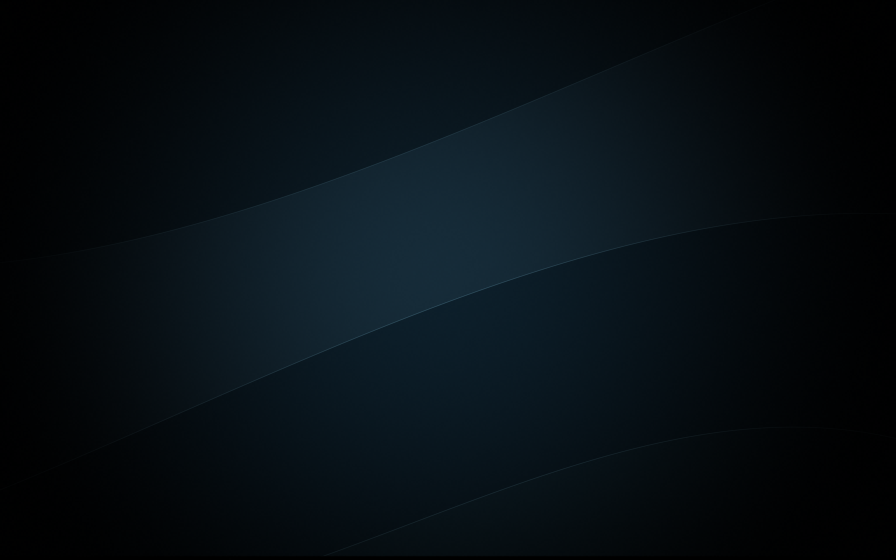
Give the GLSL for this background, as a WebGL 1 fragment shader.

```glsl
precision highp float;
// Dark teal backdrop: three sweeping cubic edges split the canvas into
// flat sheets, each tinted differently and lit by one soft central glow.
// A thin highlight runs along every edge, and the corners fall to black.

uniform vec2 u_resolution;

// Sheet colours at the centre of the glow
const vec3 UPPER_TINT = vec3(0.049, 0.112, 0.152);
const vec3 BAND_TINT  = vec3(0.086, 0.170, 0.222);
const vec3 LOWER_TINT = vec3(0.050, 0.122, 0.168);
const vec3 FOOT_TINT  = vec3(0.062, 0.142, 0.184);
const vec3 SHADOW     = vec3(0.004, 0.008, 0.012);
const vec3 RIM_TINT   = vec3(0.085, 0.120, 0.130);

// Edge heights as cubic coefficients: constant, x, x^2, x^3
const vec4 UPPER_EDGE  = vec4(0.531, 0.170, 0.748, -0.367);
const vec4 MIDDLE_EDGE = vec4(0.125, 0.652, 0.238, -0.397);
const vec4 FOOT_EDGE   = vec4(-0.1055, -0.0955, 1.528, -1.110);

const vec2 GLOW_CENTRE = vec2(0.485, 0.520);
const float GLOW_RADIUS = 0.85;
const float RIM_WIDTH = 0.0016;
const float RIM_FLOOR = 0.12;
const float BASE_STRIP = 0.007;
const float GRAIN = 0.004;

// Signed distance to a cubic edge in canvas heights, positive above it
float edgeDistance(vec2 uv, vec4 k, float aspect) {
  float x = uv.x;
  float height = k.x + x * (k.y + x * (k.z + x * k.w));
  float slope = (k.y + x * (2.0 * k.z + 3.0 * x * k.w)) / aspect;
  return (uv.y - height) / sqrt(1.0 + slope * slope);
}

// Smooth coverage of the area above an edge
float above(float d, float pixel) {
  return smoothstep(-0.75 * pixel, 0.75 * pixel, d);
}

// Thin soft line, dimmed when it would be narrower than a pixel
float rim(float d, float pixel) {
  float width = max(RIM_WIDTH, pixel);
  return (1.0 - smoothstep(0.0, width, abs(d))) * RIM_WIDTH / width;
}

float hash(vec2 p) {
  return fract(sin(dot(p, vec2(12.99, 78.23))) * 43758.5);
}

void main() {
  vec2 uv = gl_FragCoord.xy / u_resolution;
  float aspect = u_resolution.x / u_resolution.y;
  float pixel = 1.0 / u_resolution.y;

  float upper = edgeDistance(uv, UPPER_EDGE, aspect);
  float middle = edgeDistance(uv, MIDDLE_EDGE, aspect);
  float foot = edgeDistance(uv, FOOT_EDGE, aspect);

  // Stack the sheets from bottom to top
  vec3 tint = mix(FOOT_TINT, LOWER_TINT, above(foot, pixel));
  tint = mix(tint, BAND_TINT, above(middle, pixel));
  tint = mix(tint, UPPER_TINT, above(upper, pixel));

  // Central light
  vec2 offset = (uv - GLOW_CENTRE) * vec2(aspect, 1.0);
  float glow = 1.0 - smoothstep(0.0, GLOW_RADIUS, length(offset));
  vec3 colour = mix(SHADOW * (1.0 - length(uv - 0.5)), tint, glow);

  // Edge highlights
  float lines = rim(upper, pixel) * 0.7 + rim(middle, pixel) + rim(foot, pixel);
  colour += RIM_TINT * lines * (RIM_FLOOR + glow);

  // Black strip along the base, then faint grain against banding
  colour *= smoothstep(BASE_STRIP - pixel, BASE_STRIP + pixel, uv.y);
  colour += (hash(floor(uv * vec2(aspect, 1.0) * 320.0)) - 0.5) * GRAIN;

  gl_FragColor = vec4(max(colour, 0.0), 1.0);
}
```
